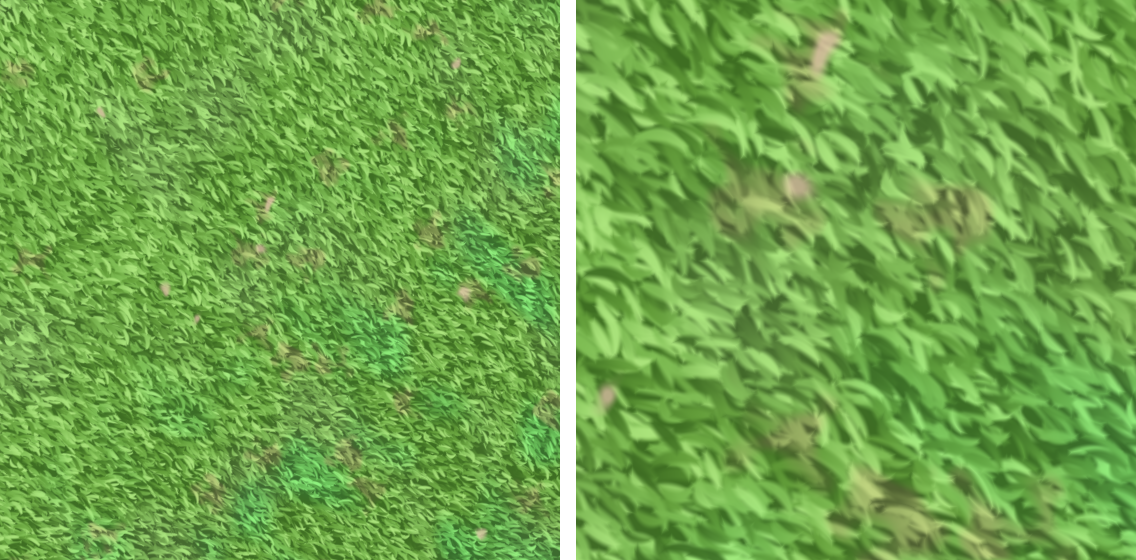
Left: the whole. Right: its middle third, enlarged.
This texture is drawn by a Shadertoy shader. Its source:

```glsl
// A mown lawn seen from above: short, soft blades that lean down to the right.
// Layers of jittered cells each hold one curved blade; layered sines vary
// the lean and tint, and cellular noise places dry spots and pale flecks.

const vec3 SHADE  = vec3(0.23, 0.44, 0.11);
const vec3 MID    = vec3(0.38, 0.63, 0.20);
const vec3 LEAF   = vec3(0.49, 0.75, 0.31);
const vec3 LIGHT  = vec3(0.68, 0.90, 0.49);
const vec3 DULL   = vec3(0.48, 0.65, 0.36);
const vec3 COOL   = vec3(0.30, 0.68, 0.34);
const vec3 STRAW  = vec3(0.66, 0.65, 0.42);
const vec3 PETAL  = vec3(0.88, 0.76, 0.66);

const int LAYERS = 8;
const float SOFTNESS = 0.0023;

vec3 hash3(vec3 p) {
    p = fract(p * vec3(0.1031, 0.1030, 0.0973));
    p += dot(p, p.yxz + 33.33);
    return fract((p.xxy + p.yxx) * p.zyx);
}

// Smooth drifting field, roughly -1 to 1
float drift(vec2 p) {
    float a = sin(p.x * 1.3 + 1.7 * sin(p.y * 0.9));
    float b = sin(p.y * 1.9 - p.x * 0.7 + 1.2 * sin(p.x * 1.6));
    float c = sin(p.x * 3.1 + p.y * 2.3 + a);
    return (a + b + 0.7 * c) / 2.7;
}

// Soft spots in the cells whose random value exceeds the threshold
float spots(vec2 p, float radius, float threshold, float seed) {
    vec2 cell = floor(p);
    float amount = 0.0;
    for (int y = -1; y <= 1; y++)
    for (int x = -1; x <= 1; x++) {
        vec2 id = cell + vec2(x, y);
        vec3 h = hash3(vec3(id, seed));
        float d = length(p - id - h.xy);
        float spot = 1.0 - smoothstep(0.2 * radius, radius, d);
        amount = max(amount, spot * step(threshold, h.z));
    }
    return amount;
}

vec3 grassRamp(float t) {
    vec3 c = mix(SHADE, MID, smoothstep(0.0, 0.35, t));
    c = mix(c, LEAF, smoothstep(0.3, 0.65, t));
    return mix(c, LIGHT, smoothstep(0.65, 1.0, t));
}

// x: coverage of a tapered, bent blade; y: position along it, -1 to 1
vec2 blade(vec2 p, float angle, float halfLength, float halfWidth, float bend) {
    vec2 axis = vec2(cos(angle), sin(angle));
    vec2 q = vec2(dot(p, axis), dot(p, vec2(-axis.y, axis.x)));
    float along = q.x / halfLength;
    q.y += bend * halfWidth * (along * along - 0.4);
    float taper = halfWidth * (1.0 - 0.55 * along * along);
    float d = max(abs(q.y) - taper, abs(q.x) - halfLength);
    return vec2(1.0 - smoothstep(-SOFTNESS, SOFTNESS, d), clamp(along, -1.0, 1.0));
}

// Paints one layer of blades over the given colour
vec3 paintLayer(vec3 color, vec2 uv, float layer) {
    float cells = 37.0 + 1.8 * layer;
    vec2 p = uv * cells + layer * vec2(7.37, 3.61);
    vec2 cell = floor(p);
    for (int y = -1; y <= 1; y++)
    for (int x = -1; x <= 1; x++) {
        vec2 id = cell + vec2(x, y);
        vec3 place = hash3(vec3(id, layer + 1.0));
        vec3 look = hash3(vec3(id, layer + 41.0));
        vec2 offset = (p - id - place.xy) / cells;
        vec2 root = uv - offset;

        float lean = mix(-0.48, -0.85, root.y) + 0.22 * drift(root * 7.0);
        float angle = lean + (place.z - 0.5) * 1.25;
        float fine = 1.0 - 0.2 * smoothstep(0.6, 1.5, root.x + 1.0 - root.y);
        float halfLength = mix(0.45, 0.8, look.y) / cells * fine;
        float halfWidth = mix(0.0022, 0.0043, look.z) * fine;
        vec2 b = blade(offset, angle, halfLength, halfWidth, (look.y - 0.5) * 3.0);

        float tone = look.x + 0.1 * b.y + 0.05 * drift(root * 12.0 + 4.0);
        color = mix(color, grassRamp(tone), b.x * 0.93);
    }
    return color;
}

// Broad shifts of hue that keep the blade contrast
vec3 tint(vec3 color, vec3 target, float amount) {
    float light = dot(color, vec3(0.3, 0.6, 0.1));
    vec3 tinted = target * light / dot(target, vec3(0.3, 0.6, 0.1));
    return mix(color, tinted, amount);
}

void mainImage(out vec4 fragColor, in vec2 fragCoord) {
    vec2 uv = fragCoord / iResolution.y;
    vec3 color = SHADE;
    for (int i = 0; i < LAYERS; i++) color = paintLayer(color, uv, float(i));

    // Dull and cool areas, the latter towards the lower right
    float dull = smoothstep(-0.2, 0.9, drift(uv * 9.0 + 2.0));
    float corner = smoothstep(0.7, 1.5, uv.x + 1.0 - uv.y);
    float cool = corner * smoothstep(-0.1, 0.8, drift(uv * 13.0 + 8.0));
    color = tint(color, DULL, 0.2 + 0.45 * dull);
    color = tint(color, COOL, 0.5 * cool);

    // Dry spots and a few pale flecks, with wavering outlines
    vec2 waver = vec2(drift(uv * 60.0), drift(uv.yx * 60.0 + 5.0));
    color = tint(color, STRAW, 0.6 * spots(uv * 11.0 + 0.25 * waver, 0.4, 0.72, 91.0));
    float fleck = spots(uv * 9.0 + 0.07 * waver, 0.13, 0.92, 97.0);
    fragColor = vec4(mix(color, PETAL, 0.75 * fleck), 1.0);
}
```
